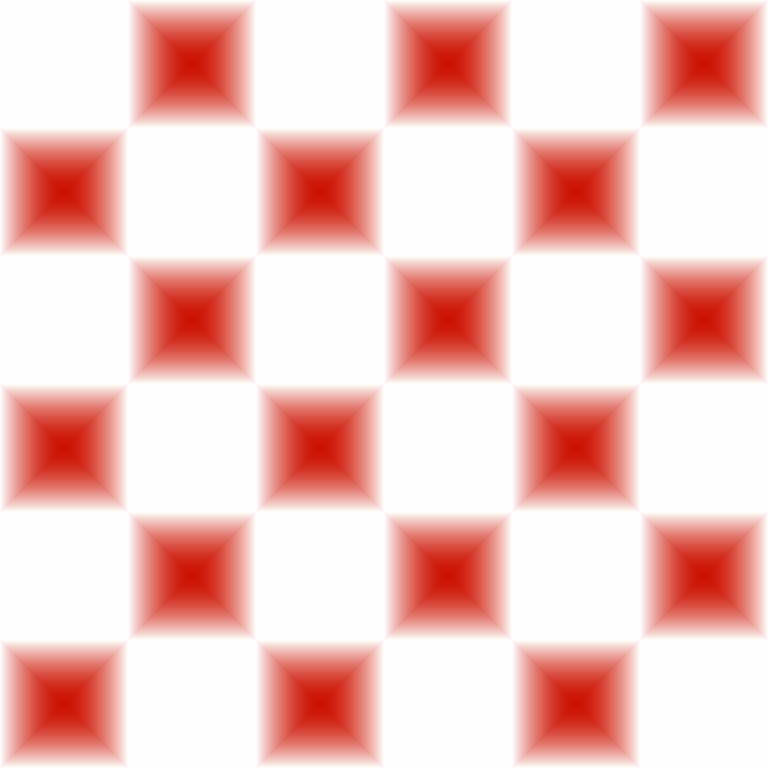
Reproduce this pattern procedurally as a WebGL 2 fragment shader.

```glsl
#version 300 es
precision highp float;
// Draws a checkerboard of red squares that fade to white at their edges.

uniform vec2 u_resolution;
out vec4 fragColor;

const float CELLS = 6.0;          // cells per side; even, so the board tiles
const float FADE_POWER = 1.77;    // shape of the fade from centre to edge
const vec3 RED = vec3(0.80, 0.07, 0.0);
const vec3 WHITE = vec3(1.0, 0.997, 0.997);

// Square distance from the cell centre: 0 at the centre, 1 on the border.
float squareDistance(vec2 cellUv) {
    vec2 offset = abs(cellUv * 2.0 - 1.0);
    return max(offset.x, offset.y);
}

// 1 on coloured cells, 0 on blank ones; the lower left cell is coloured.
float checker(vec2 cell) {
    return 1.0 - mod(cell.x + cell.y, 2.0);
}

// Strength of the red, reaching zero smoothly at the cell border.
float fadedSquare(vec2 cellUv, float power) {
    return 1.0 - pow(squareDistance(cellUv), power);
}

void main() {
    vec2 board = gl_FragCoord.xy / u_resolution * CELLS;
    float ink = checker(floor(board)) * fadedSquare(fract(board), FADE_POWER);
    fragColor = vec4(mix(WHITE, RED, ink), 1.0);
}
```
